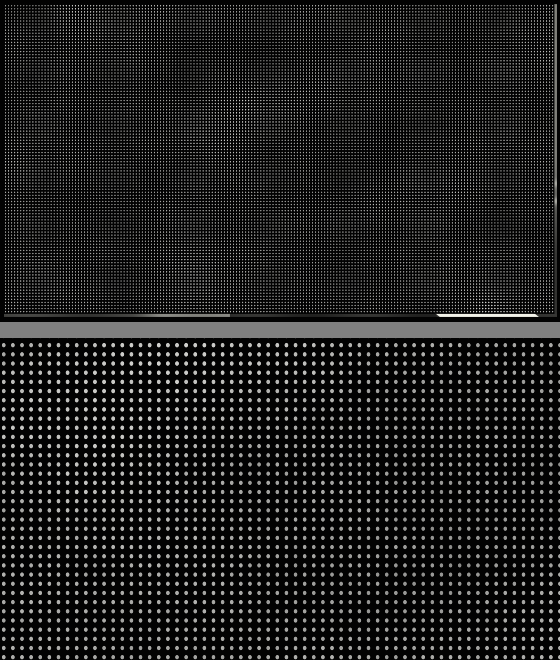
Top: the whole. Bottom: its middle third, enlarged.
This pattern is drawn by a Shadertoy shader. Its source:

```glsl
const vec2 DOT_COUNT = vec2(181.0, 101.0);
const vec2 PANEL_LOW = vec2(0.0072, 0.0275);
const vec2 PANEL_HIGH = vec2(0.9896, 0.9870);
const vec2 DOT_RADIUS = vec2(0.185, 0.215);   // in cells
const float DOT_LEVEL = 0.70;
const float PATCH_SCALE = 7.0;                // cellular patches per canvas height
const float EDGE_SOFTNESS = 0.5;              // in output pixels
const vec3 BACKGROUND = vec3(0.008);
const vec3 DOT_TINT = vec3(1.0, 1.0, 0.985);
const vec3 RIM_TINT = vec3(1.0, 1.0, 0.96);
const float RIM_BOTTOM = 0.0160;
const float RIM_RIGHT = 0.9945;

// Centre in canvas units, then radius in canvas heights
const vec3 GLOWS[4] = vec3[4](
    vec3(0.12, 0.96, 0.07), vec3(0.40, 0.64, 0.12),
    vec3(0.36, 0.10, 0.12), vec3(0.87, 0.03, 0.07));

vec2 hash2(vec2 p) {
    vec3 q = fract(p.xyx * vec3(0.1031, 0.1030, 0.0973));
    q += dot(q, q.yzx + 33.33);
    return fract((q.xx + q.yz) * q.zy);
}

float cellularNoise(vec2 p) {
    vec2 base = floor(p);
    float nearest = 2.0;
    for (int y = -1; y <= 1; y++) {
        for (int x = -1; x <= 1; x++) {
            vec2 site = base + vec2(x, y);
            nearest = min(nearest, length(site + hash2(site) - p));
        }
    }
    return nearest;
}

float band(float x, float low, float high, float soft) {
    return smoothstep(low - soft, low + soft, x)
         * (1.0 - smoothstep(high - soft, high + soft, x));
}

// Slow brightness drift, sampled once per dot
float patchLevel(vec2 uv, float aspect) {
    vec2 p = uv * vec2(aspect, 1.0);
    float level = 0.90 + 0.05 * sin(p.x * 9.0 + 2.0 * sin(p.y * 5.0))
                + 0.04 * sin(p.y * 17.0 - p.x * 4.0);
    level += 0.16 * (0.5 - cellularNoise(p * PATCH_SCALE));
    for (int i = 0; i < 4; i++) {
        vec2 offset = (uv - GLOWS[i].xy) * vec2(aspect, 1.0) / GLOWS[i].z;
        level += 0.20 * exp(-dot(offset, offset));
    }
    return level;
}

float dotGrid(vec2 uv, float aspect) {
    vec2 span = PANEL_HIGH - PANEL_LOW;
    vec2 grid = (uv - PANEL_LOW) / span * DOT_COUNT;
    vec2 id = floor(grid);
    if (any(lessThan(id, vec2(0.0))) || any(greaterThanEqual(id, DOT_COUNT))) return 0.0;

    vec2 centre = PANEL_LOW + (id + 0.5) / DOT_COUNT * span;
    float level = patchLevel(centre, aspect) + 0.08 * (hash2(id).x - 0.5);
    vec2 radius = DOT_RADIUS * mix(0.85, 1.1, clamp(level, 0.0, 1.2));
    float dist = (length((fract(grid) - 0.5) / radius) - 1.0) * radius.x;
    float soft = EDGE_SOFTNESS * DOT_COUNT.y / (span.y * iResolution.y);
    return DOT_LEVEL * level * (1.0 - smoothstep(-soft, soft, dist));
}

// Uneven reflections along the lower and right rims
float rimLight(vec2 uv, vec2 pixel) {
    float slant = (uv.y - RIM_BOTTOM) * 0.7;
    float x = uv.x + slant;
    float lower = 0.24 + 0.04 * sin(uv.x * 31.0);
    lower += 0.30 * smoothstep(0.23, 0.30, uv.x) * (1.0 - step(0.41, uv.x));
    lower -= 0.07 * band(uv.x, 0.41, 0.78, pixel.x);
    lower = mix(lower, 0.95, band(x, 0.785, 0.962, pixel.x));
    lower *= band(uv.y, RIM_BOTTOM, PANEL_LOW.y - 0.002, 0.5 * pixel.y)
           * band(uv.x, PANEL_LOW.x, RIM_RIGHT, 0.5 * pixel.x);

    float side = mix(0.20, 0.50, smoothstep(0.15, 0.55, uv.y));
    side += 0.22 * exp(-pow((uv.y - 0.43) / 0.012, 2.0));
    side += 0.28 * exp(-pow((uv.y - 0.375) / 0.012, 2.0));
    side *= band(uv.x, PANEL_HIGH.x + 0.0005, RIM_RIGHT, 0.5 * pixel.x)
          * band(uv.y, RIM_BOTTOM, PANEL_HIGH.y, 0.5 * pixel.y);
    return max(lower, side);
}

void mainImage(out vec4 fragColor, in vec2 fragCoord) {
    vec2 uv = fragCoord / iResolution.xy;
    float aspect = iResolution.x / iResolution.y;
    vec3 color = BACKGROUND + DOT_TINT * dotGrid(uv, aspect);
    color = max(color, RIM_TINT * rimLight(uv, 1.0 / iResolution.xy));
    fragColor = vec4(color, 1.0);
}
```
